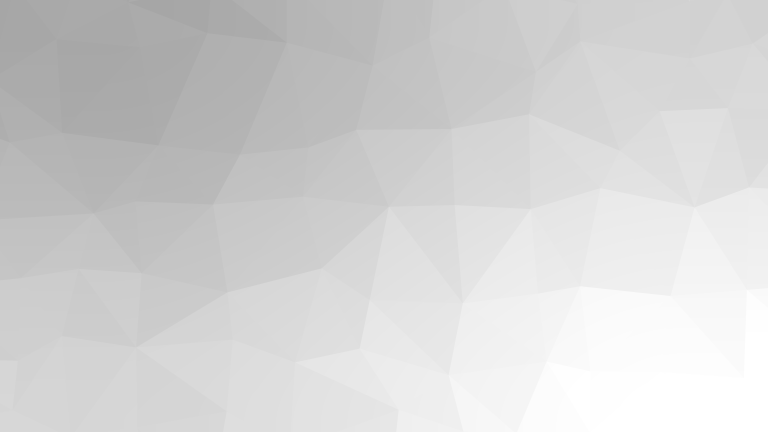
A Shadertoy shader for this background:

```glsl
// Low-poly grey backdrop: jittered triangles shaded from dark upper left to white lower right.

const float CELLS_PER_HEIGHT = 5.76;
const float JITTER = 0.64;
const float FACET_CONTRAST = 0.022;
const float FACET_SLOPE = 0.35;

vec2 hash22(vec2 p) {
    vec3 q = fract(vec3(p.xyx) * vec3(0.1031, 0.1030, 0.0973));
    q += dot(q, q.yzx + 33.33);
    return fract((q.xx + q.yz) * q.zy);
}

// Smooth brightness over the canvas, uv in 0..1
float baseTone(vec2 uv) {
    float across = smoothstep(0.13, 0.9, uv.x);
    float down = smoothstep(0.05, 0.98, 1.0 - uv.y);
    return 0.655 + 0.175 * across + 0.182 * down;
}

// Mesh vertex belonging to a grid node
vec2 meshVertex(vec2 node) {
    return node + (hash22(node + 17.0) - 0.5) * JITTER;
}

// Signed distance to the line a-b, positive on its right side
float edgeSide(vec2 p, vec2 a, vec2 b) {
    vec2 e = normalize(b - a);
    return dot(p - a, vec2(e.y, -e.x));
}

// Antialiased coverage of a counter-clockwise triangle
float triangleCover(vec2 p, vec2 a, vec2 b, vec2 c, float pixel) {
    float d = max(edgeSide(p, a, b), max(edgeSide(p, b, c), edgeSide(p, c, a)));
    return clamp(0.5 - d / pixel, 0.0, 1.0);
}

// Returns weighted tone and weight of one facet
vec2 facet(vec2 p, vec2 a, vec2 b, vec2 c, float pixel, vec2 toUv, float seed) {
    float cover = triangleCover(p, a, b, c, pixel);
    vec2 centre = (a + b + c) / 3.0;
    float tone = mix(baseTone(centre * toUv), baseTone(p * toUv), FACET_SLOPE);
    tone += (seed - 0.5) * FACET_CONTRAST;
    return vec2(min(tone, 1.0), 1.0) * cover;
}

void mainImage(out vec4 fragColor, in vec2 fragCoord) {
    // Mesh space: one unit per grid cell
    float pixel = CELLS_PER_HEIGHT / iResolution.y;
    vec2 p = fragCoord * pixel;
    vec2 toUv = 1.0 / (iResolution.xy * pixel);
    vec2 home = floor(p);

    // Gather the facets of all quads that may reach this point
    vec2 sum = vec2(0.0);
    for (int j = -1; j <= 1; j++) {
        for (int i = -1; i <= 1; i++) {
            vec2 node = home + vec2(i, j);
            vec2 a = meshVertex(node);
            vec2 b = meshVertex(node + vec2(1.0, 0.0));
            vec2 c = meshVertex(node + vec2(1.0, 1.0));
            vec2 d = meshVertex(node + vec2(0.0, 1.0));
            vec2 seed = hash22(node + 71.0);

            // Split each quad along its shorter diagonal
            if (distance(a, c) < distance(b, d)) {
                sum += facet(p, a, b, c, pixel, toUv, seed.x);
                sum += facet(p, a, c, d, pixel, toUv, seed.y);
            } else {
                sum += facet(p, a, b, d, pixel, toUv, seed.x);
                sum += facet(p, b, c, d, pixel, toUv, seed.y);
            }
        }
    }

    float tone = sum.y > 0.001 ? sum.x / sum.y : baseTone(p * toUv);
    fragColor = vec4(vec3(clamp(tone, 0.0, 1.0)), 1.0);
}
```
